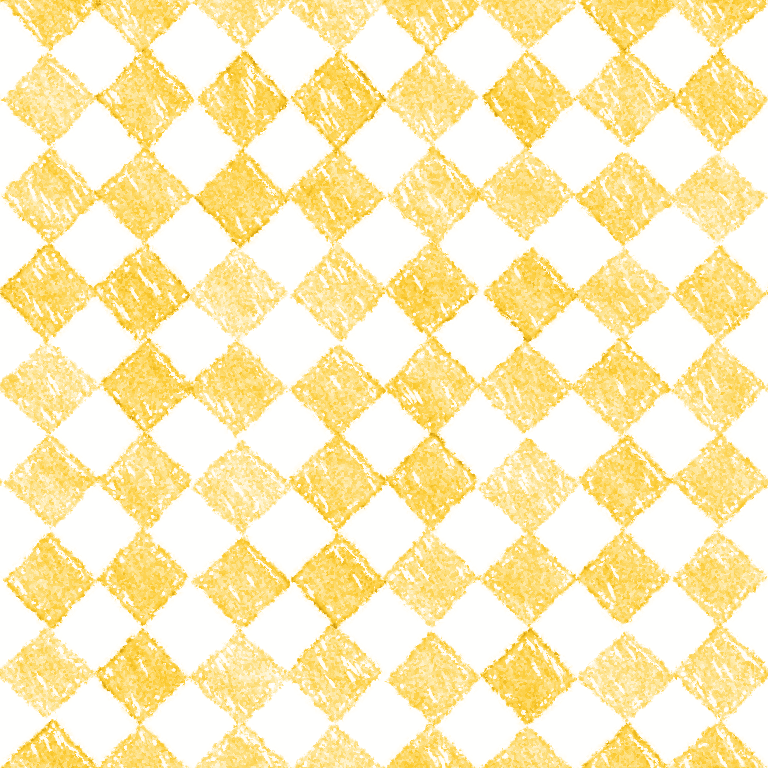
Reproduce this pattern procedurally as a WebGL 2 fragment shader.

```glsl
#version 300 es
precision highp float;
// Hand-crayoned checkerboard of yellow diamonds touching at their corners.
// Each diamond is a jittered box distance, filled with slanted strokes, paper
// tooth and bare flecks from cellular noise seeded by its wrapped grid index.

#define REPEATS 8.0
#define ROW_SHIFT 0.46
#define HALF_SIDE 0.515
#define JITTER 0.035
#define TONE 0.63
#define TONE_SPREAD 0.30
#define TOOTH 0.46
#define TOOTH_SCALE 40.0
#define PAPER vec3(1.0, 1.0, 0.995)
#define YELLOW vec3(0.985, 0.79, 0.18)
#define OCHRE vec3(0.76, 0.55, 0.03)

uniform vec2 u_resolution;
out vec4 fragColor;

vec2 hash2(vec2 p) {
    vec3 h = fract(vec3(p.xyx) * vec3(0.1031, 0.1030, 0.0973));
    h += dot(h, h.yzx + 33.33);
    return fract((h.xx + h.yz) * h.zy);
}

// x: distance to the nearest feature point, y: random value of that point
vec2 cellular(vec2 p) {
    vec2 base = floor(p), local = fract(p), nearest = vec2(9.0, 0.0);
    for (int j = -1; j <= 1; j++)
    for (int i = -1; i <= 1; i++) {
        vec2 o = vec2(i, j);
        vec2 h = hash2(base + o + 200.0);
        float dist = length(o + h - local);
        if (dist < nearest.x) nearest = vec2(dist, hash2(base + o + 371.0).y);
    }
    return nearest;
}

// Uneven hand-drawn line from layered sines
float wave(float t, float phase) {
    return 0.5 * sin(t * 9.0 + phase) + 0.3 * sin(t * 21.0 + phase * 2.3)
         + 0.2 * sin(t * 47.0 + phase * 4.1);
}

// Crayon density of one diamond; d is the offset from its grid centre
float crayon(vec2 d, vec2 id, float pixel) {
    vec2 r1 = hash2(id + 11.0), r2 = hash2(id + 47.0), r3 = hash2(id + 83.0);
    vec2 seed = floor(r3 * 90.0) + 120.0;

    // Wobbly, slightly skewed outline
    d -= (r1 - 0.5) * 2.0 * JITTER;
    vec2 side = vec2(d.x + d.y, d.x - d.y);
    side += side.yx * (r2 - 0.5) * 0.12;
    if (max(abs(side.x), abs(side.y)) > 0.68) return 0.0;
    vec2 sway = vec2(wave(side.y, r1.x * 40.0 + sign(side.x)),
                     wave(side.x, r1.y * 40.0 + sign(side.y)));
    vec2 q = abs(side + sway * 0.018) - (HALF_SIDE + (r3.x - 0.5) * 0.03);
    float rim = 0.03 - length(max(q + 0.03, 0.0)) - min(max(q.x, q.y) + 0.03, 0.0);

    // Paper tooth roughens the edge and speckles the fill
    vec2 tooth = cellular(d * TOOTH_SCALE + seed);
    vec2 fine = cellular(d * TOOTH_SCALE * 0.5 + seed.yx);
    rim += (tooth.y - 0.5) * 0.035 + (fine.y - 0.5) * 0.025;
    float body = smoothstep(-0.012 - pixel, 0.022 + pixel, rim);
    float haze = 0.14 * smoothstep(-0.09, 0.0, rim) * tooth.y * r2.x;

    // Slanted strokes of varying pressure
    vec2 stroke = vec2(dot(d, vec2(0.87, 0.5)), dot(d, vec2(0.5, -0.87)));
    stroke.x += 0.012 * wave(stroke.y, r2.y * 30.0);
    vec2 strand = cellular(stroke * vec2(24.0, 4.0) + seed);
    float density = TONE + (r2.x - 0.5) * TONE_SPREAD;
    density += (strand.y - 0.5) * 0.20 + (tooth.y - 0.5) * TOOTH + (fine.y - 0.5) * 0.16;
    density += 0.07 * sin(dot(d, vec2(5.0, 7.0)) + r1.x * 6.28);

    // Outline pressed harder on some sides
    float press = 0.5 + 0.5 * sin(atan(d.y, d.x) + r3.y * 6.28);
    float outline = smoothstep(0.085, 0.02, rim);
    density += outline * mix(0.04, 0.40, press * r2.x) * (0.6 + 0.8 * fine.y);

    // Bare flecks: streaks between strokes and dashes just inside the outline
    float soft = 0.10 + pixel * 2.0;
    vec2 gap = cellular(stroke * vec2(15.0, 3.2) + seed.yx);
    float streak = smoothstep(0.30 + soft, 0.30 - soft, gap.x + (tooth.y - 0.5) * 0.2);
    streak *= step(0.93 - 0.38 * r3.x, gap.y) * smoothstep(0.03, 0.07, rim);
    vec2 dash = cellular(side * 13.0 + seed);
    float fleck = smoothstep(0.42 + soft, 0.42 - soft, dash.x + (tooth.y - 0.5) * 0.25);
    fleck *= step(0.72 - 0.25 * r1.y, dash.y);
    fleck *= smoothstep(0.05, 0.075, rim) * smoothstep(0.155, 0.115, rim);
    // One long slit beside the upper right side of some diamonds
    float slit = smoothstep(0.022, 0.010, abs(rim - 0.095)) * step(0.25, side.x);
    slit *= step(0.68, r1.x) * smoothstep(0.42, 0.25, abs(side.y));
    float bare = max(max(streak, fleck), slit);

    return max(haze, body * max(density, 0.16) * (1.0 - 0.92 * bare));
}

void main() {
    vec2 p = gl_FragCoord.xy / u_resolution * REPEATS - vec2(0.0, ROW_SHIFT);
    float pixel = REPEATS / min(u_resolution.x, u_resolution.y);
    vec2 cell = floor(p);

    // Neighbouring diamonds overlap a little, darkening the shared corners
    float density = 0.0;
    for (int j = -1; j <= 1; j++)
    for (int i = -1; i <= 1; i++) {
        vec2 id = cell + vec2(i, j);
        float layer = crayon(p - id - 0.5, mod(id, REPEATS), pixel);
        density = max(density, layer) + 0.3 * min(density, layer);
    }

    vec3 color = mix(PAPER, YELLOW, min(density, 1.0));
    color = mix(color, OCHRE, clamp((density - 1.0) * 1.6, 0.0, 0.8));
    fragColor = vec4(color, 1.0);
}
```
